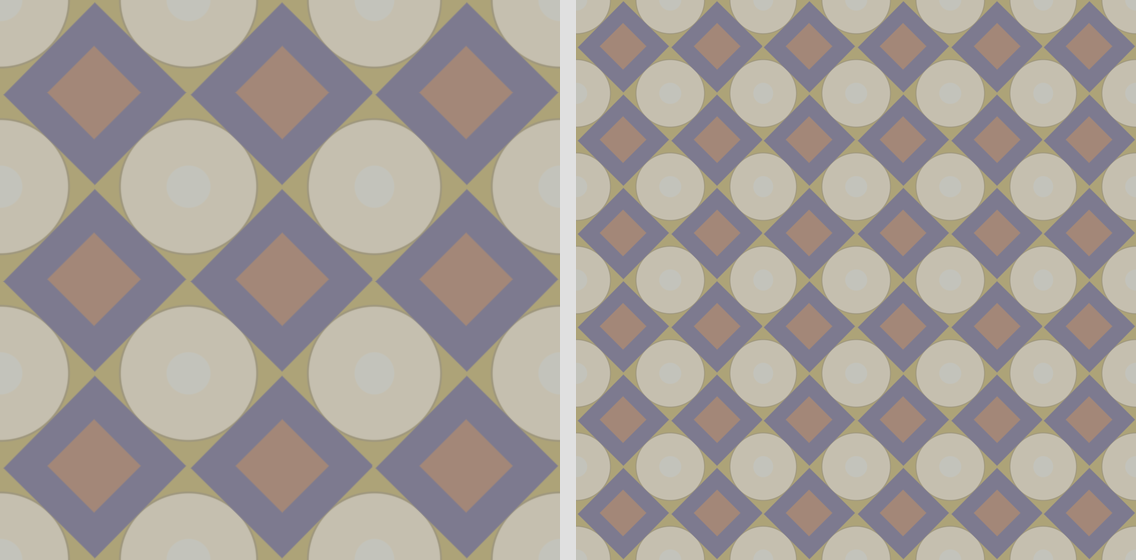
Left, the tile; right, the same tile 2 across and 2 down.
Give the GLSL for this pattern, as a WebGL 1 fragment shader.

```glsl
precision highp float;
// Tiled lattice of nested diamonds and rimmed discs, with slight drift between columns.

uniform vec2 u_resolution;

const float REPEATS = 3.0;

// Sizes in units of one cell
const float DIAMOND_HALF = 0.489;
const float INNER_HALF   = 0.250;
const float DISC_RADIUS  = 0.362;
const float HUB_RADIUS   = 0.113;
const float RIM_OUTER    = 0.005;
const float RIM_INNER    = 0.005;
const float DIAMOND_TILT = 0.012;

// Per-column drift: left, middle, right
const vec3 DIAMOND_SHIFT = vec3(0.008, 0.011, 0.001);
const vec3 DIAMOND_TIP   = vec3(0.500, 0.483, 0.500);
const vec3 INNER_SHIFT   = vec3(0.004, 0.012, -0.003);
const vec3 DISC_SHIFT    = vec3(0.002, 0.010, 0.006);
const vec3 DISC_STRETCH  = vec3(1.016, 1.016, 0.986);
const vec3 HUB_STRETCH   = vec3(1.040, 1.040, 0.940);

const vec3 OLIVE  = vec3(0.68, 0.64, 0.47);
const vec3 RIM    = vec3(0.62, 0.59, 0.49);
const vec3 CREAM  = vec3(0.773, 0.750, 0.686);
const vec3 HUB    = vec3(0.765, 0.766, 0.735);
const vec3 PURPLE = vec3(0.49, 0.48, 0.56);
const vec3 CLAY   = vec3(0.64, 0.53, 0.47);

// Value belonging to a column, wrapping around the canvas
float columnValue(vec3 values, float column) {
  float c = mod(column + 0.5, REPEATS);
  return c < 1.0 ? values.x : (c < 2.0 ? values.y : values.z);
}

float diamondDistance(vec2 p, float halfDiagonal) {
  return (abs(p.x) + abs(p.y) - halfDiagonal) * 0.70711;
}

float discDistance(vec2 p, float radius, float stretch) {
  return length(vec2(p.x / stretch, p.y)) - radius;
}

float coverage(float distance, float softness) {
  return 1.0 - smoothstep(-softness, softness, distance);
}

void main() {
  vec2 grid = gl_FragCoord.xy / u_resolution * REPEATS;
  float softness = REPEATS / min(u_resolution.x, u_resolution.y);

  // Discs sit on the cell corners
  vec2 corner = floor(grid + 0.5);
  vec2 p = grid - corner;
  p.x -= columnValue(DISC_SHIFT, corner.x);
  float disc = discDistance(p, DISC_RADIUS, columnValue(DISC_STRETCH, corner.x));
  float hub = discDistance(p, HUB_RADIUS, columnValue(HUB_STRETCH, corner.x));

  // Diamonds sit on the cell centres
  float column = floor(grid.x);
  vec2 q = fract(grid) - 0.5;
  vec2 outerPos = q - vec2(columnValue(DIAMOND_SHIFT, column), -0.002);
  vec2 innerPos = q - vec2(columnValue(INNER_SHIFT, column), 0.004);
  float tip = outerPos.x - columnValue(DIAMOND_TIP, column);
  outerPos.y -= DIAMOND_TILT * outerPos.x;
  float diamond = max(diamondDistance(outerPos, DIAMOND_HALF), tip);
  float inner = diamondDistance(innerPos, INNER_HALF);

  // Layers from back to front
  vec3 color = OLIVE;
  color = mix(color, RIM, coverage(disc - RIM_OUTER, softness));
  color = mix(color, CREAM, coverage(disc + RIM_INNER, softness));
  color = mix(color, HUB, coverage(hub, softness));
  color = mix(color, PURPLE, coverage(diamond, softness));
  color = mix(color, CLAY, coverage(inner, softness));

  gl_FragColor = vec4(color, 1.0);
}
```
